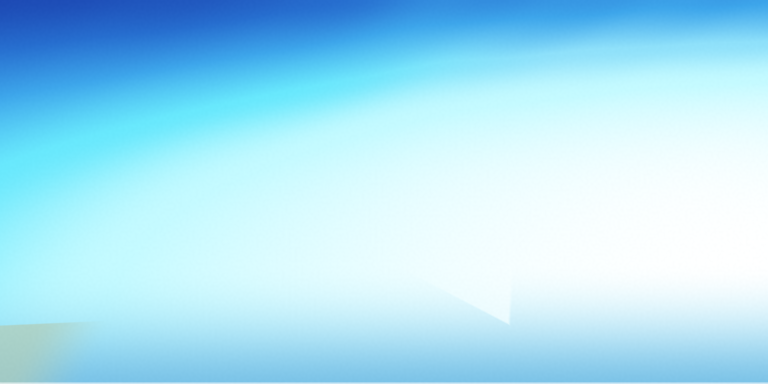
This background is drawn by a Shadertoy shader. Its source:

```glsl
// Soft sky backdrop: deep blue at the top left melts through cyan into white.
// A scalar "light" field drives a colour ramp; a blue haze rises from below,
// thinned by a faint triangular facet, with a sandy patch in the left corner.

#define HAZE_START 0.68
#define HAZE_END 1.04
#define FACET_CLARITY 0.68
#define PATCH_OPACITY 0.72
#define TOP_GLOW 0.26
#define STREAK 0.16
#define GRAIN 0.008
#define RIM_HEIGHT 0.004

const vec3 ROYAL = vec3(0.11, 0.28, 0.70);
const vec3 COBALT = vec3(0.15, 0.43, 0.81);
const vec3 AZURE = vec3(0.24, 0.65, 0.92);
const vec3 CYAN = vec3(0.41, 0.91, 0.99);
const vec3 PALE_CYAN = vec3(0.56, 0.88, 0.98);
const vec3 ICE = vec3(0.77, 0.98, 1.00);
const vec3 WHITE = vec3(1.0);
const vec3 HAZE_THIN = vec3(0.60, 0.89, 0.97);
const vec3 HAZE_DEEP = vec3(0.46, 0.75, 0.90);
const vec3 SAND = vec3(0.69, 0.80, 0.72);

vec2 gradientAt(vec2 cell) {
    float h = fract(sin(dot(cell, vec2(127.1, 311.7))) * 43758.5);
    return vec2(cos(6.2832 * h), sin(6.2832 * h));
}

// Gradient noise, roughly -0.7 to 0.7.
float gradientNoise(vec2 p) {
    vec2 cell = floor(p);
    vec2 f = p - cell;
    vec2 blend = f * f * f * (f * (f * 6.0 - 15.0) + 10.0);
    vec2 right = vec2(1.0, 0.0);
    vec2 up = vec2(0.0, 1.0);
    float low = mix(dot(gradientAt(cell), f),
                    dot(gradientAt(cell + right), f - right), blend.x);
    float high = mix(dot(gradientAt(cell + up), f - up),
                     dot(gradientAt(cell + 1.0), f - 1.0), blend.x);
    return mix(low, high, blend.y);
}

// Colour ramp with one stop per unit of light, from 0 to 5.
vec3 skyRamp(float light, float x) {
    vec3 middle = mix(CYAN, PALE_CYAN, smoothstep(0.35, 0.75, x));
    vec3 color = mix(ROYAL, COBALT, clamp(light, 0.0, 1.0));
    color = mix(color, AZURE, clamp(light - 1.0, 0.0, 1.0));
    color = mix(color, middle, clamp(light - 2.0, 0.0, 1.0));
    color = mix(color, ICE, smoothstep(0.0, 1.0, light - 3.0));
    return mix(color, WHITE, clamp(light - 4.0, 0.0, 1.0));
}

// Light grows with depth below the top edge, sooner and further on the right.
float skyLight(vec2 p) {
    float topLight = 1.95 * smoothstep(-0.1, 1.0, p.x);
    float fullLight = 5.0 - 1.25 * (1.0 - p.x) * (1.0 - p.x);
    float reach = mix(0.20, 0.31, pow(1.0 - p.x, 1.5));
    float rise = 1.0 - exp(-pow(max(p.y, 0.0) / reach, 1.4));
    float offset = (p.x - 0.56) / 0.09;
    float glow = TOP_GLOW * exp(-offset * offset - 6.0 * p.y);
    float streak = STREAK * gradientNoise(vec2(9.0 * p.x + 6.0 * p.y, 5.0 * p.y));
    return mix(topLight, fullLight, rise) + glow + streak * exp(-5.0 * p.y);
}

// Signed distance to the line from a to b, with y pointing down;
// positive to the left of the direction of travel.
float lineSide(vec2 p, vec2 a, vec2 b) {
    vec2 along = normalize(b - a);
    return dot(p - a, vec2(along.y, -along.x));
}

void mainImage(out vec4 fragColor, in vec2 fragCoord) {
    // x and y run from 0 to 1, with y measured down from the top.
    vec2 p = fragCoord / iResolution.xy;
    p.y = 1.0 - p.y;
    float edge = 1.0 / iResolution.y;

    // Facet: above its slanted lower edge and left of its steep right edge.
    vec2 tip = vec2(0.663, 0.845);
    float slant = lineSide(p, vec2(0.553, 0.73), tip);
    float steep = lineSide(p, tip, vec2(0.667, 0.71));
    float facet = smoothstep(-edge, edge, min(slant, steep));

    // Sky and rising haze, which turns from cyan to blue as it thickens.
    float haze = smoothstep(HAZE_START, HAZE_END, p.y);
    haze *= 1.0 - FACET_CLARITY * facet;
    vec3 hazeColor = mix(HAZE_THIN, HAZE_DEEP, haze);
    vec3 color = mix(skyRamp(skyLight(p), p.x), hazeColor, haze);

    // Sandy corner: crisp top edge, soft right side that narrows downwards.
    float patchTop = 0.848 - 0.09 * p.x;
    float patchRight = 0.15 - 0.25 * max(p.y - 0.85, 0.0);
    float sand = smoothstep(-edge, edge, p.y - patchTop);
    sand *= 1.0 - smoothstep(patchRight - 0.11, patchRight, p.x);
    color = mix(color, SAND, PATCH_OPACITY * sand);

    // Pale rim along the bottom and a trace of grain.
    float rim = smoothstep(-0.5 * edge, 0.5 * edge, p.y - 1.0 + RIM_HEIGHT);
    color = mix(color, WHITE, 0.6 * rim);
    color += GRAIN * gradientNoise(p * vec2(240.0, 120.0));

    fragColor = vec4(clamp(color, 0.0, 1.0), 1.0);
}
```
